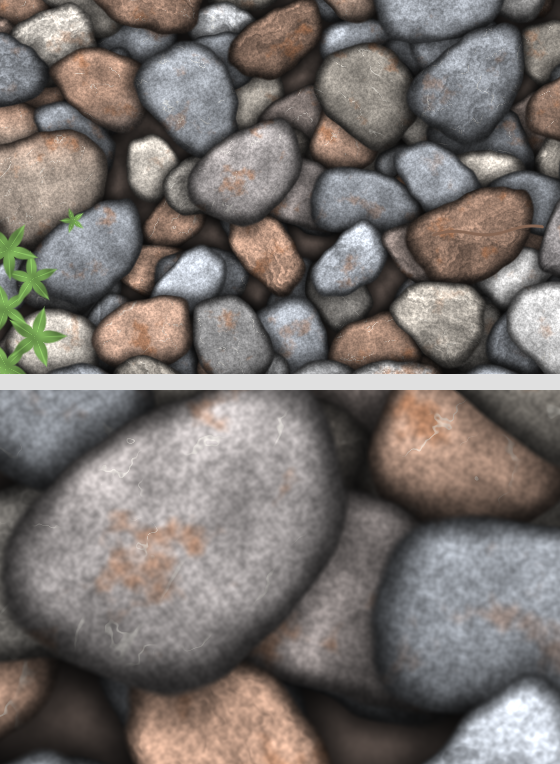
Top, the full canvas; bottom, a detail of the centre.
Give the GLSL for this texture, as a Shadertoy shader.

```glsl
const float TAU = 6.2831853;
const vec3 GAP_COLOR = vec3(0.15, 0.13, 0.12);
const vec3 SLATE = vec3(0.60, 0.62, 0.65);
const vec3 WARM_GREY = vec3(0.72, 0.69, 0.65);
const vec3 BROWN = vec3(0.62, 0.50, 0.43);
const vec3 RUST = vec3(0.62, 0.41, 0.28);
const vec3 VEIN = vec3(0.82, 0.81, 0.78);
const vec3 LEAF_GREEN = vec3(0.47, 0.66, 0.33);
const vec3 TWIG_COLOR = vec3(0.50, 0.38, 0.31);

vec2 hash2(vec2 p) {
    vec3 q = fract(p.xyx * vec3(0.1031, 0.1030, 0.0973));
    q += dot(q, q.yzx + 33.33);
    return fract((q.xx + q.yz) * q.zy);
}

mat2 rotation(float angle) {
    float c = cos(angle), s = sin(angle);
    return mat2(c, -s, s, c);
}

float gradientDot(vec2 cell, vec2 offset) {
    float angle = TAU * hash2(cell).x;
    return dot(vec2(cos(angle), sin(angle)), offset);
}

float gradientNoise(vec2 p) {
    vec2 i = floor(p), f = p - i;
    vec2 w = f * f * f * (f * (f * 6.0 - 15.0) + 10.0);
    vec2 e = vec2(1.0, 0.0);
    float low = mix(gradientDot(i, f), gradientDot(i + e, f - e), w.x);
    float high = mix(gradientDot(i + e.yx, f - e.yx), gradientDot(i + 1.0, f - 1.0), w.x);
    return 1.4 * mix(low, high, w.y);
}

float fbm(vec2 p) {
    float sum = 0.0, gain = 0.55;
    for (int k = 0; k < 4; k++) {
        sum += gain * gradientNoise(p);
        p = rotation(0.6) * p * 2.1 + 7.3;
        gain *= 0.55;
    }
    return sum;
}

// Normalised radius: 1 on the outline of a lopsided, slightly boxy pebble
float stoneRadius(vec2 q, vec2 size, vec2 shape) {
    q.y *= 1.0 + 0.6 * (shape.x - 0.5) * clamp(q.x / size.x, -1.0, 1.0);
    vec2 u = q / size;
    float angle = atan(u.y, u.x + 1e-5);
    float lobes = 1.0 + 0.05 * cos(3.0 * angle + TAU * shape.y) + 0.025 * cos(5.0 * angle + TAU * shape.x);
    vec2 powers = pow(abs(u), vec2(2.4));
    return pow(powers.x + powers.y, 1.0 / 2.4) / lobes;
}

// Mineral colour: tint, mottling, strata, rust stains, veins and grain
vec3 stoneAlbedo(vec2 q, vec2 seed, vec2 kind, float brownness) {
    vec2 s = seed * 37.0;
    float mottle = fbm(q * 16.0 + s);
    vec3 color = mix(SLATE, WARM_GREY, smoothstep(0.35, 0.9, kind.x));
    color = mix(color, BROWN, smoothstep(0.72, 0.95, kind.y + brownness));
    color *= mix(0.72, 1.22, seed.x) * (1.0 + 0.38 * mottle);
    float strata = gradientNoise(vec2(q.x * 5.0, q.y * 75.0 + 4.0 * mottle) + s);
    color *= 1.0 + 0.28 * strata * smoothstep(0.5, 0.8, seed.y);
    float stain = smoothstep(0.18, 0.55, fbm(q * 11.0 + s + 19.0));
    color = mix(color, RUST, stain * (0.2 + 0.5 * kind.y));
    float crack = abs(gradientNoise(q * vec2(7.0, 15.0) + 0.5 * mottle + s.yx));
    float vein = (1.0 - smoothstep(0.005, 0.035, crack)) * smoothstep(-0.1, 0.3, gradientNoise(q * 22.0 + s));
    color = mix(color, VEIN, 0.5 * vein * step(0.35, kind.x));
    return color * (1.0 + 0.16 * gradientNoise(q * 110.0 + s) + 0.12 * gradientNoise(q * 210.0 + s));
}

// Soft overhead daylight on a domed, dented surface
float stoneLight(vec2 q, vec2 u, float radius, vec2 seed, mat2 turn) {
    vec2 dents = vec2(gradientNoise(q * 17.0 + seed * 51.0), gradientNoise(q * 17.0 + seed * 83.0));
    vec2 slope = u * turn * pow(radius, 1.3) + 0.28 * dents;
    vec3 normal = normalize(vec3(slope, sqrt(max(1.0 - radius * radius, 0.0)) + 0.25));
    float diffuse = max(0.25 + 0.75 * dot(normal, normalize(vec3(-0.18, 0.62, 0.76))), 0.0);
    return 0.22 + 0.98 * diffuse * smoothstep(1.08, 0.82, radius + 0.05);
}

// Paints one jittered sheet of stones, each shading what lies beneath it
vec3 paintStones(vec3 color, vec2 p, float pitch, float keep, float layer) {
    vec2 cellSize = pitch * vec2(1.0, 0.84);
    float row = floor(p.y / cellSize.y);
    for (float j = 1.0; j >= -1.0; j--) {
        float y = row + j, shift = 0.5 * mod(y, 2.0);
        float column = floor(p.x / cellSize.x - shift);
        for (float i = -1.0; i <= 1.0; i++) {
            vec2 id = vec2(column + i, y) + layer * vec2(61.0, 37.0);
            vec2 seed = hash2(id), kind = hash2(id + 113.0), shape = hash2(id + 271.0);
            if (hash2(id + 419.0).x > keep) continue;
            vec2 center = (vec2(column + i + shift, y) + 0.5 + 0.5 * (seed - 0.5)) * cellSize;
            vec2 size = pitch * mix(0.47, 0.68, shape.x) * vec2(1.0, mix(0.57, 0.86, kind.x));
            mat2 turn = rotation((shape.y - 0.5) * 2.6);
            vec2 q = turn * (p - center);
            float radius = stoneRadius(q + 0.006 * gradientNoise(q * 20.0 + seed * 29.0), size, shape);
            float edge = (radius - 1.0) * size.y;
            color *= mix(0.38, 1.0, smoothstep(-0.012, 0.035, edge));
            if (edge > 0.003) continue;
            float brownness = 0.3 * smoothstep(0.7, 0.1, p.x) * smoothstep(0.5, 0.9, p.y);
            vec3 stone = stoneAlbedo(q, seed, kind, brownness) * stoneLight(q, q / size, radius, seed, turn);
            color = mix(color, stone, smoothstep(0.003, -0.003, edge));
        }
    }
    return color;
}

// Five pointed lobes with pale midribs
vec3 paintLeaf(vec3 color, vec2 q, float size) {
    float lobe = abs(fract(atan(q.y, q.x) * 5.0 / TAU) - 0.5) * 2.0;
    float reach = size * mix(1.0, 0.3, pow(lobe, 0.75));
    float cover = smoothstep(0.004, -0.004, (length(q) - reach) * 0.6);
    float tone = 0.86 + 0.25 * gradientNoise(q * 28.0) + 0.2 * smoothstep(0.12, 0.0, lobe);
    return mix(color, LEAF_GREEN * tone, cover);
}

float segmentDistance(vec2 p, vec2 a, vec2 b) {
    vec2 d = b - a;
    return length(p - a - d * clamp(dot(p - a, d) / dot(d, d), 0.0, 1.0));
}

void mainImage(out vec4 fragColor, in vec2 fragCoord) {
    vec2 p = fragCoord / iResolution.y;
    vec3 color = GAP_COLOR * (2.2 + 0.8 * fbm(p * 18.0));
    color = paintStones(color, p, 0.19, 1.0, 0.0);
    color = paintStones(color, p, 0.225, 0.78, 1.0);
    color = paintStones(color, p, 0.26, 0.6, 2.0);

    // Dry twig at the right
    float twig = segmentDistance(p + vec2(0.0, 0.008 * sin(p.x * 30.0)), vec2(1.16, 0.37), vec2(1.45, 0.39));
    color = mix(color, TWIG_COLOR, smoothstep(0.006, 0.002, twig));

    // Seedling leaves up the lower left side
    for (float k = 0.0; k < 5.0; k++) {
        vec2 jitter = hash2(vec2(k, 7.0));
        vec2 center = vec2(0.01 + 0.07 * mod(k, 2.0) + 0.02 * jitter.x, 0.02 + 0.078 * k);
        color = paintLeaf(color, rotation(TAU * jitter.y) * (p - center), 0.065 + 0.025 * jitter.x);
    }
    color = paintLeaf(color, p - vec2(0.195, 0.41), 0.034);
    fragColor = vec4(clamp(color + 0.02, 0.0, 1.0), 1.0);
}
```
